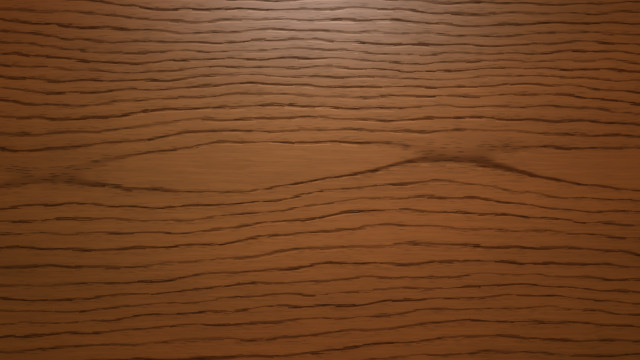
Write a Shadertoy shader that draws this texture.

```glsl
// Stained oak board: growth rings are contours of a stretched radial field
// bent by layered sines; cellular noise breaks them into grooves and pores.
// A soft lamp lights the middle and leaves a pale sheen at the top edge.

const vec3 EDGE_BROWN   = vec3(0.335, 0.170, 0.052);
const vec3 CENTRE_BROWN = vec3(0.565, 0.345, 0.180);
const vec3 SHEEN        = vec3(0.160, 0.215, 0.285);
const vec3 GROOVE_TINT  = vec3(0.58, 0.50, 0.41);
const vec3 GLINT        = vec3(0.20, 0.17, 0.14);

const float RING_SPACING = 0.037;
const float CORE_SOFTNESS = 0.05;

vec2 hash2(vec2 cell) {
    vec2 k = vec2(dot(cell, vec2(127.1, 311.7)), dot(cell, vec2(269.5, 183.3)));
    return fract(sin(k) * 43758.55);
}

// Nearest feature point: x = distance, y = random id of its cell
vec2 cellular(vec2 q) {
    vec2 base = floor(q);
    vec2 nearest = vec2(9.0, 0.0);
    for (int j = -1; j <= 1; j++) {
        for (int i = -1; i <= 1; i++) {
            vec2 cell = base + vec2(i, j);
            vec2 rnd = hash2(cell);
            float dist = length(cell + rnd - q);
            if (dist < nearest.x) nearest = vec2(dist, hash2(cell + 57.0).x);
        }
    }
    return nearest;
}

// Slow and quick undulations of the grain
float grainWave(vec2 p) {
    return 0.009 * sin(3.1 * p.x + 5.0 * p.y + 0.6)
         + 0.006 * sin(7.3 * p.x - 11.0 * p.y + 2.0)
         + 0.003 * sin(16.0 * p.x + 33.0 * p.y)
         + 0.0016 * sin(41.0 * p.x - 57.0 * p.y + 1.3);
}

// Height of the pith line; its slant fades away from the middle
float pithHeight(vec2 p) {
    float away = p.y - 0.555;
    return 0.555 + 0.034 * sin(3.0 * (p.x - 0.70)) * exp(-10.0 * away * away);
}

// Distance from the pith line; the sine closes the rings into a long lens
float pithRadius(float x, float dy) {
    float taper = 0.077 * sin(2.75 * (x - 0.70));
    return length(vec2(dy, taper));
}

float bell(vec2 p, vec2 centre, vec2 size) {
    vec2 q = (p - centre) / size;
    return exp(-dot(q, q));
}

vec3 woodColor(vec2 p) {
    // Cellular layers, all stretched along the grain
    vec2 dash  = cellular(p * vec2(24.0, 150.0));
    vec2 pore  = cellular(p * vec2(28.0, 190.0) + 31.0);
    vec2 fibre = cellular(p * vec2(9.0, 170.0) + 83.0);

    // Ring field, tighter above the pith than below
    float dy = p.y - pithHeight(p) + grainWave(p) + 0.0045 * (dash.y - 0.5);
    dy *= 0.94 + 0.08 * p.x;
    float density = dy > 0.0 ? 1.35 : 1.0;
    float r = pithRadius(p.x, dy * density);
    float soft = r + CORE_SOFTNESS;
    float rings = r * r / soft / RING_SPACING + 0.28 + 0.22 * sin(24.0 * dy);
    float rate = (1.0 - pow(CORE_SOFTNESS / soft, 2.0)) * density / RING_SPACING;
    float offset = (fract(rings) - 0.5) / rate;

    // Grooves: a sharp core with a soft shoulder on the outer side
    float ringId = floor(rings);
    float strength = 0.80 + 0.18 * sin(2.4 * ringId + 5.0 * p.y + 2.2 * p.x)
                   + 0.14 * sin(11.0 * p.x + 4.1 * ringId);
    strength *= mix(0.75, 1.05, dash.y) * smoothstep(0.9, 1.1, rings);
    strength *= mix(0.35, 1.0, smoothstep(0.004, 0.035, abs(dy)));
    float core = 1.0 - smoothstep(0.0010, 0.0044, abs(offset));
    float shoulder = exp(-abs(offset) / (offset > 0.0 ? 0.008 : 0.0035));
    float groove = clamp(strength * (0.82 * core + 0.26 * shoulder), 0.0, 1.0);

    // Pores gather around the grooves
    float poreMark = (1.0 - smoothstep(0.10, 0.55, pore.x)) * step(0.55, pore.y);
    float poreShade = poreMark * (0.03 + 0.24 * shoulder * smoothstep(0.8, 1.1, rings));

    // Lamp light and sheen
    float lamp = bell(p, vec2(0.90, 0.60), vec2(0.84, 0.62));
    float sheen = bell(p, vec2(0.88, 1.00), vec2(0.42, 0.19));
    float haze = bell(p, vec2(0.90, 0.88), vec2(0.62, 0.32));
    vec3 color = mix(EDGE_BROWN, CENTRE_BROWN, lamp);
    color += SHEEN * (0.88 * sheen + 0.24 * haze);
    color.r += 0.012 * sin(2.6 * p.x - 3.4 * p.y - 0.8);

    // Fine fibres and broad bands of stain
    color *= 0.98 + 0.07 * (fibre.y - 0.5) + 0.04 * (0.5 - fibre.x);
    color *= 1.0 + 0.025 * sin(19.0 * p.y + 1.7 * sin(2.3 * p.x));

    color *= mix(vec3(1.0), GROOVE_TINT, groove);
    color *= 1.0 - poreShade;

    // Light caught on the lower lip of some grooves
    float lip = offset * (dy > 0.0 ? 1.0 : -1.0) + 0.0055;
    float glint = (1.0 - smoothstep(0.0005, 0.0030, abs(lip))) * step(0.58, dash.y);
    return color + GLINT * glint * strength * (0.40 * lamp * lamp + 0.4 * sheen);
}

void mainImage(out vec4 fragColor, in vec2 fragCoord) {
    // Four samples per pixel smooth every edge
    vec3 sum = vec3(0.0);
    for (int i = 0; i < 4; i++) {
        vec2 jitter = vec2(i % 2, i / 2) * 0.5 - 0.25;
        sum += woodColor((fragCoord + jitter) / iResolution.y);
    }
    fragColor = vec4(sum / 4.0, 1.0);
}
```
